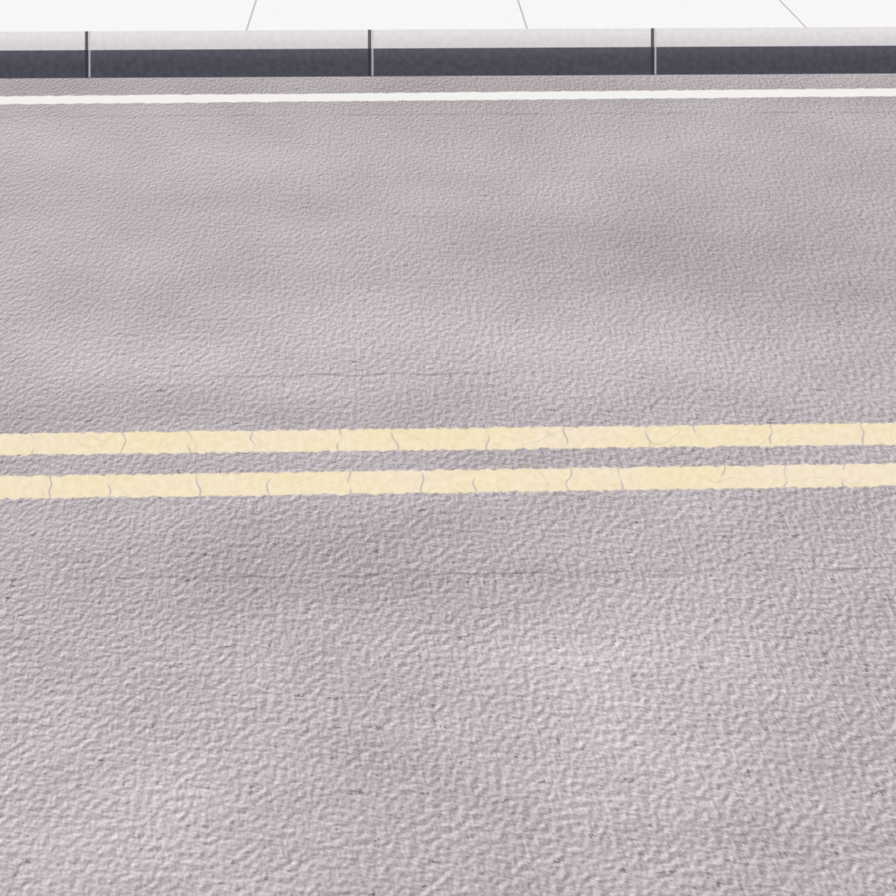
Write a Shadertoy shader that draws this texture.

```glsl
const vec3 ASPHALT = vec3(0.733, 0.702, 0.711);
const vec3 PAVEMENT = vec3(0.970, 0.970, 0.968);
const vec3 KERB_TOP = vec3(0.835, 0.820, 0.825);
const vec3 KERB_FACE = vec3(0.295, 0.295, 0.335);
const vec3 WHITE_PAINT = vec3(0.970, 0.965, 0.950);
const vec3 YELLOW_PAINT = vec3(0.965, 0.905, 0.775);
const float HORIZON = 1.45;
const float VANISH_X = 0.432;
const float GRAIN_SCALE = 150.0;
const float GRAIN_DEPTH = 0.15;
const float KERB_SPACING = 0.3158;
const float KERB_OFFSET = 0.0977;
const float SLAB_SPACING = 0.292;
const float CRACK_SPACING = 0.083;

float hash(vec2 p) {
    vec3 q = fract(p.xyx * vec3(0.1031, 0.1030, 0.0973));
    q += dot(q, q.yzx + 33.33);
    return fract((q.x + q.y) * q.z);
}

float cornerSlope(vec2 cell, vec2 offset) {
    float angle = 6.2832 * hash(cell);
    return dot(vec2(cos(angle), sin(angle)), offset);
}

// Gradient noise, roughly -0.7 to 0.7
float noise(vec2 p) {
    vec2 i = floor(p), f = fract(p), e = vec2(1.0, 0.0);
    vec2 u = f * f * f * (f * (f * 6.0 - 15.0) + 10.0);
    return mix(mix(cornerSlope(i, f), cornerSlope(i + e.xy, f - e.xy), u.x),
               mix(cornerSlope(i + e.yx, f - e.yx), cornerSlope(i + e.xx, f - e.xx), u.x), u.y);
}

float fbm(vec2 p) {
    float sum = 0.0, amp = 1.0;
    for (int i = 0; i < 3; i++) {
        sum += amp * noise(p);
        p = mat2(1.6, 1.2, -1.2, 1.6) * p + 17.3;
        amp *= 0.55;
    }
    return sum;
}

float stripe(float d, float halfWidth, float soft) {
    return 1.0 - smoothstep(halfWidth - soft, halfWidth + soft, abs(d));
}

float blob(vec2 p, vec2 centre, vec2 size) {
    vec2 d = (p - centre) / size;
    return exp(-dot(d, d));
}

// Broad wear: wheel tracks, pale patches and stains
float wear(vec2 p) {
    float w = 0.035 * fbm(p * vec2(3.0, 9.0) + 4.0) + 0.025 * fbm(p * vec2(9.0, 24.0));
    w += 0.035 * blob(p, vec2(0.45, 0.61), vec2(0.6, 0.055));
    w += 0.025 * blob(p, vec2(0.2, 0.83), vec2(0.5, 0.025));
    w += 0.05 * blob(p, vec2(0.70, 0.22), vec2(0.17, 0.12));
    w += 0.025 * blob(p, vec2(0.12, 0.13), vec2(0.3, 0.12));
    w -= 0.045 * blob(p, vec2(0.98, 0.71), vec2(0.38, 0.07));
    w -= 0.035 * blob(p, vec2(0.4, 0.36), vec2(0.2, 0.06));
    w -= 0.04 * blob(p, vec2(0.08, 0.54), vec2(0.25, 0.025));
    w -= 0.045 * blob(p, vec2(0.5, 0.90), vec2(1.5, 0.018));
    return w;
}

vec3 asphalt(vec2 p, vec2 ground, float soft) {
    vec2 g = ground * GRAIN_SCALE;
    float height = fbm(g);
    float relief = height - fbm(g + vec2(-0.35, 0.4));
    float nearness = mix(1.0, 0.5, smoothstep(0.2, 0.9, p.y));
    float tone = wear(p) + GRAIN_DEPTH * nearness * relief;
    float pits = smoothstep(0.3, 0.75, fbm(g * vec2(0.38, 0.55) + 31.0));
    tone -= 0.13 * nearness * pits * smoothstep(-0.1, 0.4, -relief);
    // Long seams across the road
    float wobble = 0.003 * noise(vec2(p.x * 24.0, 2.0));
    float broken = smoothstep(-0.35, 0.3, noise(vec2(p.x * 13.0, 7.0)));
    tone -= 0.11 * broken * stripe(p.y - 0.353 - 0.013 * p.x - wobble, 0.0011, soft);
    float span = smoothstep(0.18, 0.3, p.x) * (1.0 - smoothstep(0.5, 0.65, p.x));
    tone -= 0.08 * span * stripe(p.y - 0.577 - 0.012 * p.x - wobble, 0.001, soft);
    tone -= 0.06 * broken * stripe(p.y - 0.870 - 0.005 * p.x, 0.001, soft);
    return ASPHALT + tone * vec3(1.0, 1.01, 0.99);
}

// Painted line with chipped edges and jittered cross cracks
void paintYellow(inout vec3 col, vec2 p, float middle, float halfWidth, float seed, float soft) {
    float chips = 0.0022 * fbm(p * 95.0 + seed);
    float mask = stripe(p.y - middle + chips, halfWidth, soft * 1.3);
    float cell = floor(p.x / CRACK_SPACING);
    float at = (cell + 0.25 + 0.5 * hash(vec2(cell, seed))) * CRACK_SPACING;
    float bend = 0.009 * noise(p * vec2(15.0, 70.0) + seed);
    float crack = stripe(p.x - at + bend, 0.0011, soft);
    crack *= smoothstep(-0.45, 0.25, noise(p * 65.0 + seed));
    float web = stripe(noise(p * vec2(28.0, 45.0) + seed * 3.0), 0.025, 0.03);
    web *= smoothstep(0.0, 0.4, noise(p * 19.0 + seed));
    vec3 paint = YELLOW_PAINT + 0.045 * fbm(p * 130.0) * vec3(0.5, 0.8, 1.3);
    paint += vec3(0.0, 0.0, 0.06) * noise(p * vec2(9.0, 20.0) + seed);
    paint = mix(paint, ASPHALT, 0.7 * crack + 0.25 * web);
    col = mix(col, paint, 0.96 * mask);
}

void paintKerb(inout vec3 col, vec2 p, float soft) {
    float y = p.y - 0.0055 * p.x;
    float speckle = fbm(p * 150.0);
    vec3 face = KERB_FACE + 0.035 * speckle + 0.05 * smoothstep(0.925, 0.945, y);
    vec3 top = KERB_TOP + 0.025 * speckle + 0.06 * smoothstep(0.945, 0.963, y);
    col = mix(col, face, smoothstep(-soft, soft, y - 0.9125));
    col = mix(col, top, smoothstep(-soft, soft, y - 0.9435));
    // Block joints: a dark gap beside a lit edge
    float joint = (fract((p.x - KERB_OFFSET) / KERB_SPACING + 0.5) - 0.5) * KERB_SPACING;
    float body = smoothstep(-soft, soft, y - 0.913);
    col = mix(col, vec3(0.20, 0.20, 0.23), 0.75 * body * stripe(joint + 0.001, 0.0018, soft));
    col = mix(col, vec3(0.78), 0.75 * body * stripe(joint - 0.0022, 0.0012, soft));
    // Pavement slabs
    float scale = SLAB_SPACING * (1.0 + 2.2 * (1.0 - p.y));
    float slab = (fract((p.x - VANISH_X) / scale) - 0.5) * scale;
    vec3 paving = mix(PAVEMENT + 0.008 * speckle, vec3(0.70), 0.75 * stripe(slab, 0.001, soft));
    col = mix(col, paving, smoothstep(-soft, soft, y - 0.9645));
}

void mainImage(out vec4 fragColor, in vec2 fragCoord) {
    vec2 p = fragCoord / iResolution.xy;
    float soft = max(1.0 / iResolution.y, 0.0012);
    float depth = max(HORIZON - p.y, 0.1);
    vec2 ground = vec2((p.x - VANISH_X) / depth, -1.3 * log(depth)) + 5.0;

    vec3 col = asphalt(p, ground, soft);
    paintYellow(col, p, 0.504 + 0.012 * p.x, 0.0121, 3.0, soft);
    paintYellow(col, p, 0.4557 + 0.0143 * p.x, 0.0127, 11.0, soft);
    float edge = p.y - 0.888 - 0.009 * p.x + 0.001 * noise(p * 90.0);
    col = mix(col, WHITE_PAINT, 0.95 * stripe(edge, 0.0045, soft));
    paintKerb(col, p, soft);
    fragColor = vec4(clamp(col, 0.0, 1.0), 1.0);
}
```
